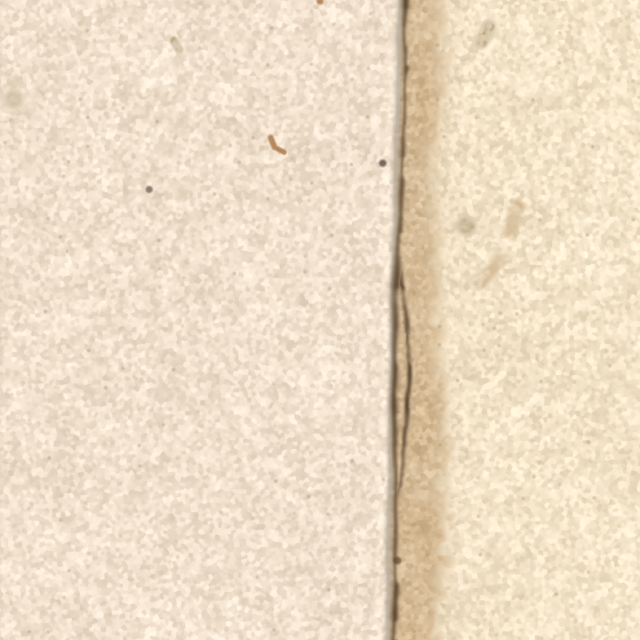
This texture is drawn by a three.js fragment shader. Its source:

```glsl
varying vec2 vUv;

const vec3 LEFT_PAPER = vec3(0.942, 0.880, 0.802);
const vec3 RIGHT_PAPER = vec3(0.953, 0.892, 0.785);
const vec3 STAIN = vec3(0.815, 0.705, 0.555);
const vec3 CRACK = vec3(0.34, 0.26, 0.18);
const vec3 EDGE_GREY = vec3(0.65, 0.61, 0.55);
const vec3 RUST = vec3(0.67, 0.47, 0.29);
const vec3 SOOT = vec3(0.40, 0.36, 0.31);
const vec3 SMUDGE = vec3(0.69, 0.62, 0.49);
const float FINE_GRAIN = 145.0;
const float COARSE_GRAIN = 60.0;
const float GRAIN_AMOUNT = 0.062;
const float SPECK_CELLS = 34.0;
const float SPECK_CHANCE = 0.20;

vec3 hash3(vec2 p) {
  vec3 q = fract(vec3(p.xyx) * vec3(0.1031, 0.1030, 0.0973));
  q += dot(q, q.yxz + 33.33);
  return fract((q.xxy + q.yzz) * q.zyx);
}

// Soft cellular noise: random tones blended by distance to their cell point
float cellTone(vec2 p) {
  vec2 cell = floor(p);
  float tone = 0.0;
  float total = 0.0;
  for (int j = -1; j <= 1; j++) {
    for (int i = -1; i <= 1; i++) {
      vec2 id = cell + vec2(float(i), float(j));
      vec3 h = hash3(id);
      vec2 d = id + h.xy - p;
      float w = exp(-7.0 * dot(d, d));
      tone += w * (h.z * 2.0 - 1.0);
      total += w;
    }
  }
  return tone / total;
}

// Sparse small dots scattered over the paper
float specks(vec2 p) {
  vec2 q = p * SPECK_CELLS;
  vec3 h = hash3(floor(q) + 71.0);
  vec2 d = fract(q) - mix(vec2(0.2), vec2(0.8), h.xy);
  float present = step(h.z, SPECK_CHANCE);
  return present * h.z / SPECK_CHANCE * (1.0 - smoothstep(0.03, 0.16, length(d)));
}

float stroke(vec2 p, vec2 a, vec2 b, float radius) {
  vec2 ab = b - a;
  float t = clamp(dot(p - a, ab) / dot(ab, ab), 0.0, 1.0);
  return 1.0 - smoothstep(radius * 0.25, radius, length(p - a - ab * t));
}

float dotMark(vec2 p, vec2 centre, float radius) {
  return 1.0 - smoothstep(radius * 0.3, radius, length(p - centre));
}

float ridge(float d, float width) {
  return exp(-d * d / (width * width));
}

float edgeLine(float y) {
  return 0.607 + 0.017 * y + 0.004 * y * y * y
    + 0.0008 * sin(y * 31.0) + 0.0005 * sin(y * 77.0 + 1.0);
}

void main() {
  vec2 p = vUv;
  float fine = cellTone(p * FINE_GRAIN);
  float coarse = cellTone(p * COARSE_GRAIN + 17.0);
  float broad = cellTone(p * 9.0 + 5.0);
  float fromEdge = p.x - edgeLine(p.y);
  float onRight = smoothstep(-0.002, 0.002, fromEdge);

  // Paper on both sides
  vec3 col = mix(LEFT_PAPER, RIGHT_PAPER, onRight);

  // Brown stain beside the joint, with a ragged outer side
  float reach = 0.071 + 0.024 * ridge(p.y - 0.24, 0.22)
    + 0.004 * sin(p.y * 23.0) + 0.012 * coarse + 0.007 * fine + 0.006 * broad;
  float stain = onRight * (1.0 - smoothstep(reach - 0.026, reach + 0.010, fromEdge));
  float halo = onRight * (1.0 - smoothstep(0.05, 0.14, fromEdge));
  col = mix(col, STAIN, max(stain * (0.88 + 0.15 * broad), halo * 0.14));

  // Grain
  col += (fine + 0.45 * coarse + 0.16 * broad) * GRAIN_AMOUNT * vec3(0.92, 1.0, 1.12);
  col = mix(col, SMUDGE, specks(p) * 0.5);

  // Grey rim of the left sheet
  col = mix(col, EDGE_GREY, ridge(fromEdge + 0.002, 0.0055) * 0.68);
  col += 0.025 * ridge(fromEdge + 0.015, 0.006);

  // Main crack and its lower fork
  float wear = cellTone(vec2(p.y * 38.0, 3.0));
  float mainLine = 0.005 + 0.004 * cos(9.0 * (p.y - 0.82)) + 0.0012 * wear;
  float mainWidth = 0.0046 + 0.0014 * wear + 0.002 * ridge(p.y - 0.55, 0.06);
  float crack = ridge(fromEdge - mainLine, mainWidth) * (0.70 + 0.22 * wear);
  float span = clamp((p.y - 0.18) / 0.43, 0.0, 1.0);
  float forkLine = 0.003 + 0.021 * sin(span * 3.1416) + 0.0015 * coarse;
  float forkFade = smoothstep(0.0, 0.15, span) * (1.0 - smoothstep(0.85, 1.0, span));
  float fork = ridge(fromEdge - forkLine, 0.0042) * forkFade * (0.65 + 0.35 * wear);
  col = mix(col, CRACK, clamp(max(crack, fork), 0.0, 1.0));
  col = mix(col, CRACK, dotMark(p, vec2(0.621, 0.124), 0.009) * 0.7);

  // Rust flecks and dark dots on the left
  float rust = max(stroke(p, vec2(0.423, 0.785), vec2(0.429, 0.770), 0.007),
    stroke(p, vec2(0.429, 0.770), vec2(0.444, 0.762), 0.006));
  rust = max(rust, dotMark(p, vec2(0.500, 0.998), 0.008));
  col = mix(col, RUST, rust * 0.85);
  float soot = max(dotMark(p, vec2(0.598, 0.745), 0.0085), dotMark(p, vec2(0.233, 0.704), 0.008) * 0.8);
  col = mix(col, SOOT, soot * 0.9);

  // Faint smudges
  float smudge = stroke(p, vec2(0.752, 0.935), vec2(0.764, 0.958), 0.016);
  smudge = max(smudge, dotMark(p, vec2(0.729, 0.647), 0.021));
  smudge = max(smudge, stroke(p, vec2(0.271, 0.937), vec2(0.280, 0.922), 0.009));
  smudge = max(smudge, dotMark(p, vec2(0.022, 0.845), 0.022) * 0.7);
  col = mix(col, SMUDGE, smudge * (0.55 + 0.4 * fine));
  float tan_ = stroke(p, vec2(0.808, 0.676), vec2(0.798, 0.640), 0.017);
  tan_ = max(tan_, stroke(p, vec2(0.782, 0.595), vec2(0.750, 0.556), 0.014) * 0.8);
  col = mix(col, STAIN, tan_ * (0.7 + 0.4 * coarse));

  gl_FragColor = vec4(clamp(col, 0.0, 1.0), 1.0);
}
```
